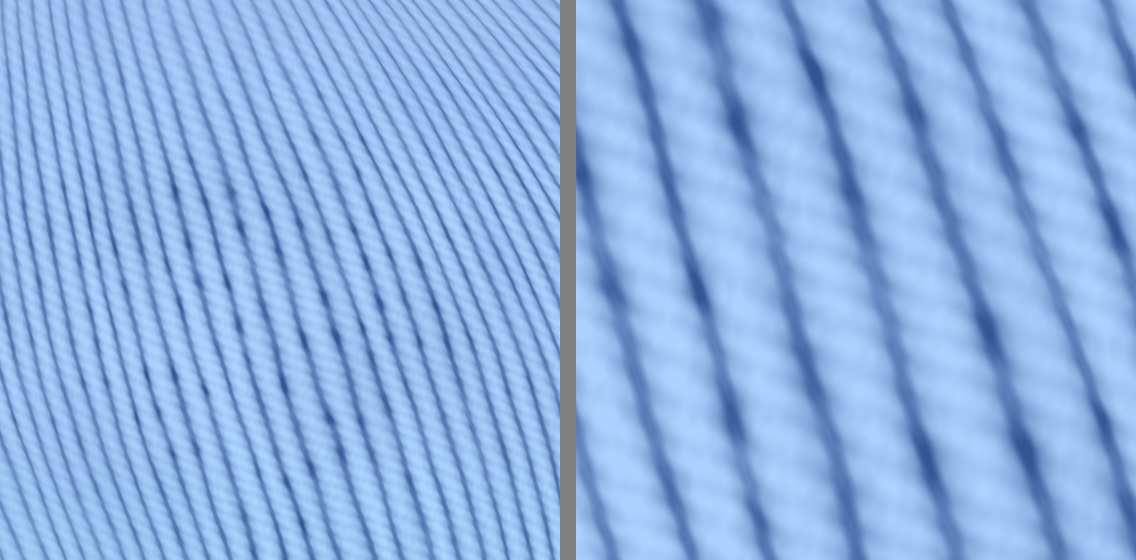
Left: the whole. Right: its middle third, enlarged.
Write a three.js fragment shader that draws this texture.

```glsl
// Close view of a wound ball of pale blue yarn: curved strands fan out downward.
// Each pixel is mapped to a strand index and a length along it, then shaded as
// a round twisted cord with dark grooves, gaps between strands and soft fuzz.
#define STRANDS 23.5
#define CROWDING 5.0
#define WANDER 0.32
#define PLIES 38.0
#define PLY_RELIEF 0.10
#define GAPS 14.0
#define GAP_DEPTH 0.50
#define FUZZ 0.07
#define LIGHT_BLUE vec3(0.675, 0.825, 1.0)
#define DEEP_BLUE vec3(0.265, 0.400, 0.640)

varying vec2 vUv;

const float TAU = 6.2831853;

float hash(vec2 p) {
  vec3 q = fract(vec3(p.xyx) * 0.1031);
  q += dot(q, q.yzx + 33.33);
  return fract((q.x + q.y) * q.z);
}

float corner(vec2 cell, vec2 offset) {
  float angle = TAU * hash(cell);
  return dot(vec2(cos(angle), sin(angle)), offset);
}

// Gradient noise, roughly -0.7 to 0.7
float noise(vec2 p) {
  vec2 i = floor(p), f = fract(p);
  vec2 w = f * f * f * (f * (f * 6.0 - 15.0) + 10.0);
  vec2 e = vec2(1.0, 0.0);
  float low = mix(corner(i, f), corner(i + e, f - e), w.x);
  float high = mix(corner(i + e.yx, f - e.yx), corner(i + 1.0, f - 1.0), w.x);
  return mix(low, high, w.y);
}

// Position across the strands, measured where each crosses mid height
float strandPosition(vec2 p) {
  float t = 0.5 - p.y;
  return (p.x - 0.2 * t - 0.2 * t * t) / (1.0 + 0.25 * t - 0.5 * t * t);
}

// Dark openings spaced irregularly along the groove between two strands
float gapShade(float index, float along) {
  float groove = floor(index + 0.5);
  float across = index - groove;
  float v = along * GAPS + 7.0 * hash(vec2(groove + 40.0, 3.0));
  v += 0.5 * noise(vec2(groove * 3.7, v * 0.6));
  float strength = smoothstep(0.25, 0.9, hash(vec2(groove + 40.0, floor(v) + 60.0)));
  float lengthwise = (fract(v) - 0.5) / 0.22;
  float crosswise = across / 0.17;
  return strength * exp(-lengthwise * lengthwise - crosswise * crosswise);
}

void main() {
  float along = 1.0 - vUv.y;
  float s = strandPosition(vUv);

  // Strand index, denser at the left and loosely wandering
  float index = STRANDS * s + CROWDING / TAU * sin(TAU * s);
  index += WANDER * noise(vec2(s * 10.0 + 20.0, along * 2.2));
  index += 0.10 * noise(vec2(s * 24.0 + 50.0, along * 9.0));
  float id = floor(index);
  float u = 2.0 * fract(index) - 1.0;
  float r = abs(u);
  float seed = hash(vec2(id + 50.0, 11.0));

  // Twisted plies slant across the cord and scallop its sides
  float turn = along * PLIES * (0.92 + 0.16 * seed) - 0.45 * asin(clamp(u, -1.0, 1.0));
  turn += 5.0 * seed + 0.5 * noise(vec2(id * 2.3, along * 12.0));
  float ply = sin(TAU * turn);
  float bulge = r * (1.0 + PLY_RELIEF * ply);

  // Round profile, with a shared groove tone where strands meet
  float tone = 0.96 * sqrt(max(1.0 - 0.97 * bulge * bulge, 0.0)) - 0.03;
  tone += 0.05 * (seed - 0.5) - 0.035 * u - 0.045 * ply * (1.0 - r * r);
  float grooveTone = 0.22 + 0.28 * noise(vec2(s * 14.0, along * 11.0) + 30.0);
  tone = mix(tone, grooveTone, smoothstep(0.72, 1.0, r));

  // Gaps open mostly in a slanted band through the centre
  vec2 fromBand = (vUv - vec2(0.47, 0.40)) / vec2(0.34, 0.42);
  float open = exp(-dot(fromBand, fromBand));
  tone -= GAP_DEPTH * (0.15 + 0.85 * open) * gapShade(index, along);

  // Fine fibres and broad unevenness
  float fibre = noise(vec2(index * 5.0, along * 75.0 + index * 4.0));
  tone += FUZZ * (fibre + 0.5 * noise(vUv * 150.0));
  tone += 0.08 * noise(vUv * 4.0 + 8.0);

  // Grooves soften toward the top and the lower left corner
  float haze = 0.42 * smoothstep(0.62, 1.05, vUv.y);
  haze += 0.30 * (1.0 - smoothstep(0.05, 0.50, length(vUv)));
  tone = mix(tone, 0.80, haze);

  vec3 color = mix(DEEP_BLUE, LIGHT_BLUE, clamp(tone, -0.15, 1.0));
  color += vec3(-0.012, 0.010, 0.0) * (0.5 - vUv.y);
  gl_FragColor = vec4(color, 1.0);
}
```
